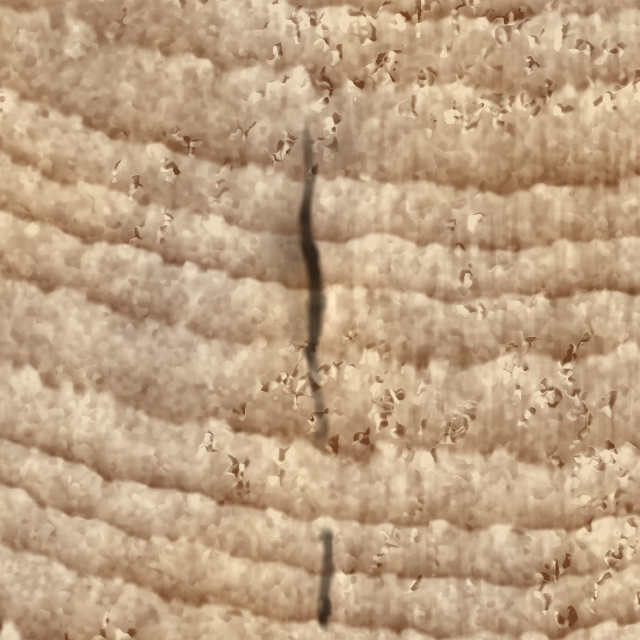
Give the GLSL for this texture, as a Shadertoy shader.

```glsl
#define RING_COUNT 9.3
#define RING_SAG 0.145
#define RING_CONTRAST 0.88
#define GRAIN_CONTRAST 1.0
#define FIBRE_CONTRAST 0.26
#define PIT_CONTRAST 0.75
#define LATEWOOD vec3(0.52, 0.375, 0.265)
#define EARLYWOOD vec3(0.855, 0.765, 0.645)
#define CRACK_COLOR vec3(0.17, 0.12, 0.075)
#define STAIN_COLOR vec3(0.36, 0.26, 0.18)

vec3 hash3(vec2 p) {
    vec3 q = fract(p.xyx * vec3(0.1031, 0.1030, 0.0973));
    q += dot(q, q.yxz + 33.33);
    return fract((q.xxy + q.yzz) * q.zyx);
}

// Cellular noise: x = blended tone, y = nearest distance, z = nearest cell's random
vec3 cells(vec2 p) {
    vec2 cell = floor(p), f = p - cell;
    float tone = 0.0, total = 0.0, nearest = 9.0, id = 0.0;
    for (int j = -1; j <= 1; j++)
    for (int i = -1; i <= 1; i++) {
        vec2 o = vec2(i, j);
        vec3 h = hash3(cell + o + 71.0);
        vec2 v = o + h.xy - f;
        float d2 = dot(v, v), w = exp(-5.0 * d2);
        tone += h.z * w;
        total += w;
        if (d2 < nearest) { nearest = d2; id = h.z; }
    }
    return vec3(tone / total, sqrt(nearest), id);
}

// Signed blended tone around zero
float mottle(vec2 p) { return cells(p).x - 0.5; }

// Sparse round spots
float spots(vec2 p) {
    vec3 c = cells(p);
    return smoothstep(0.5, 0.12, c.y) * smoothstep(0.62, 0.8, c.z);
}

float bump(float x, float center, float width) {
    float t = (x - center) / width;
    return exp(-t * t);
}

float window(float x, float a, float b) {
    return smoothstep(a - 0.015, a + 0.015, x) * smoothstep(b + 0.015, b - 0.015, x);
}

// Growth rings: 0 in pale earlywood, rising to 1 at the dark lower edge
float ringShade(vec2 p, float wobble) {
    float bow = 1.0 - p.x / 0.75;
    float v = p.y - RING_SAG * (1.0 - bow * bow);
    v += 0.004 * sin(p.x * 19.0 + v * 11.0) + 0.003 * sin(p.x * 43.0 - v * 23.0);
    float r = v * RING_COUNT + 0.25 * sin(v * 13.4 + 2.53) - 0.2 + wobble;
    float id = floor(r), f = r - id;
    float strength = 0.75 + 0.3 * hash3(vec2(id + 20.0, 4.0)).x
                   + 0.14 * sin(p.x * 9.0 + id * 2.4);
    return strength * pow(f, 2.3) * smoothstep(1.0, 0.87, f);
}

void mainImage(out vec4 fragColor, in vec2 fragCoord) {
    vec2 p = fragCoord / iResolution.xy;
    p.y = 1.0 - p.y;

    // Mottled grain and fine upright fibres
    float broad = mottle(p * 7.0 + 3.0);
    float medium = mottle(p * vec2(22.0, 19.0) + 40.0);
    float fine = mottle(p * vec2(52.0, 46.0));
    float dust = mottle(p * 105.0 + 9.0);
    float fibre = mottle(p * vec2(125.0, 16.0) + 5.0);
    float grain = 0.22 * broad + 0.34 * medium + 0.46 * fine + 0.38 * dust;

    float shade = ringShade(p, 0.16 * medium + 0.14 * fine);
    float tone = 0.90 - RING_CONTRAST * shade + GRAIN_CONTRAST * grain;
    tone += FIBRE_CONTRAST * fibre * smoothstep(0.1, 0.7, p.x);

    // Clustered pits, each with a pale rim
    float cluster = smoothstep(0.08, 0.26, mottle(p * 6.0 + 17.0));
    cluster = max(cluster, bump(p.x, 0.74, 0.035) * window(p.y, 0.28, 0.5));
    cluster = max(cluster, bump(p.x, 0.67, 0.07) * bump(p.y, 0.91, 0.025));
    vec2 q = p * vec2(48.0, 42.0) + 1.2 * vec2(fine, dust);
    float pits = spots(q) - 0.75 * spots(q + vec2(0.4, -0.45));
    tone -= PIT_CONTRAST * pits * (0.2 + 0.8 * cluster);

    vec3 color = mix(LATEWOOD, EARLYWOOD, clamp(tone, -0.3, 1.22));
    color += vec3(0.035, 0.005, -0.04) * mottle(p * 5.0 + 60.0);
    color += vec3(0.015, -0.005, -0.015) * shade;

    // Brown stain beside the crack
    float stain = bump(p.x, 0.46, 0.045) * bump(p.y, 0.39, 0.06)
                + 0.7 * bump(p.x, 0.51, 0.05) * bump(p.y, 0.235, 0.022)
                + 0.6 * bump(p.x, 0.462, 0.012) * bump(p.y, 0.51, 0.04);
    color = mix(color, STAIN_COLOR, clamp(stain * (0.62 + 0.9 * grain), 0.0, 0.8));

    // Broken upright crack, widest above the middle
    float center = 0.468 + 0.045 * p.y + 0.005 * sin(p.y * 31.0) + 0.008 * fine;
    float gape = bump(p.y, 0.41, 0.09);
    float thin = window(p.y, 0.47, 0.69) + window(p.y, 0.83, 0.98);
    float upper = 0.4 * window(p.y, 0.2, 0.35);
    float width = 0.006 + 0.009 * gape + 0.003 * thin;
    float depth = clamp(gape + (0.62 + 0.7 * medium) * thin + upper, 0.0, 0.95);
    float crack = smoothstep(width + 0.005, width * 0.25, abs(p.x - center));
    color += 0.09 * bump(p.x, center + 0.026, 0.012) * depth;
    color = mix(color, CRACK_COLOR, crack * depth);

    fragColor = vec4(clamp(color, 0.0, 1.0), 1.0);
}
```
